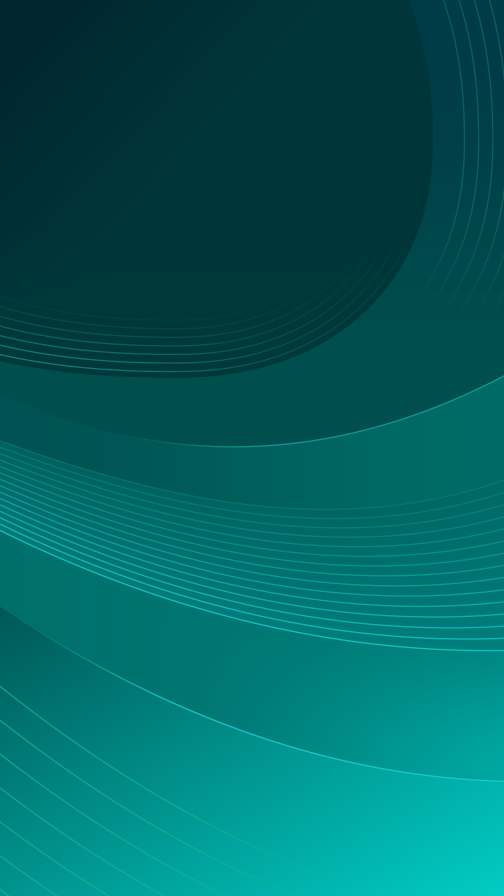
Write a Shadertoy shader that draws this background.

```glsl
// Layered teal waves: a dark rounded lobe above, sweeping sheets below.
// Each sheet is bounded by a polynomial curve and shaded with a gradient;
// families of hairlines follow level sets of the same curves.

float gradientLength(float v) {
    return max(length(vec2(dFdx(v), dFdy(v))), 1e-6);
}

// Antialiased mask of the side where v is positive.
float side(float v) {
    return clamp(v / gradientLength(v) + 0.5, 0.0, 1.0);
}

// Coverage of a thin stroke at distance d, in a field with pixel slope g.
float stroke(float d, float g) {
    float radius = max(0.0013 * iResolution.x, 0.35);
    return clamp(radius + 0.5 - abs(d) / g, 0.0, 1.0);
}

float hairline(float v) {
    return stroke(v, gradientLength(v));
}

// A hairline at every whole value of the field.
float hairlines(float v) {
    return stroke(fract(v + 0.5) - 0.5, gradientLength(v));
}

// Rounded lobe with separate radii on each side; 1.0 on its rim.
float lobeField(vec2 p) {
    vec2 d = p - vec2(0.347, 0.156);
    vec2 radii = vec2(d.x < 0.0 ? 0.833 : 0.512, d.y < 0.0 ? 0.327 : 0.2656);
    vec2 e = pow(abs(d) / radii, vec2(2.2));
    return pow(e.x + e.y, 1.0 / 2.2);
}

void mainImage(out vec4 fragColor, in vec2 fragCoord) {
    // x runs rightward, y runs downward, both from 0 to 1
    vec2 p = fragCoord / iResolution.xy;
    p.y = 1.0 - p.y;
    float x = p.x, y = p.y;

    // Boundaries of the sheets, from top to bottom
    float lobe = lobeField(p);
    float swell = y - (0.4987 - 0.2746 * (x - 0.463) * (x - 0.463));
    float bandTop = 0.492 + x * (0.204 - x * (0.082 + 0.078 * x));
    float bandBottom = 0.592 + x * (0.277 - 0.143 * x);
    float band = (y - bandTop) / (bandBottom - bandTop);
    float lower = y - (0.677 + x * (0.375 - 0.180 * x));

    // Backdrop around the lobe
    vec3 color = mix(vec3(0.0, 0.235, 0.28), vec3(0.0, 0.31, 0.305),
                     smoothstep(0.05, 0.45, y));

    // Arcs at the upper right
    float arcs = (lobe - 1.122) / 0.055;
    float arcFade = smoothstep(-0.5, 0.0, arcs) * smoothstep(0.39, 0.22, y)
                  * smoothstep(0.75, 0.92, x);
    color = mix(color, vec3(0.06, 0.45, 0.39), 0.65 * hairlines(arcs) * arcFade);

    // Dark lobe and its inner contour lines
    vec3 lobeColor = mix(vec3(0.0, 0.145, 0.185), vec3(0.0, 0.21, 0.225),
                         smoothstep(0.0, 0.45, 0.6 * x + y));
    lobeColor = mix(lobeColor, vec3(0.0, 0.225, 0.225), smoothstep(0.25, 0.42, y));
    float contours = (0.974 - lobe) / 0.036;
    float contourFade = smoothstep(0.69, 0.98, lobe) * smoothstep(-0.5, 0.0, contours)
                      * smoothstep(0.22, 0.40, y) * mix(1.0, 0.25, smoothstep(0.1, 0.75, x));
    lobeColor = mix(lobeColor, vec3(0.08, 0.52, 0.53), 0.85 * hairlines(contours) * contourFade);
    color = mix(color, lobeColor, side(1.0 - lobe));

    // Swell with a bright crest
    vec3 swellColor = mix(vec3(0.0, 0.325, 0.32), vec3(0.0, 0.42, 0.40),
                          smoothstep(0.0, 1.0, x));
    color = mix(color, swellColor, side(swell));
    color = mix(color, vec3(0.10, 0.64, 0.63),
                0.8 * hairline(swell) * smoothstep(0.2, 0.55, x));

    // Striped band
    vec3 bandColor = mix(vec3(0.0, 0.375, 0.365), vec3(0.0, 0.47, 0.46),
                         clamp(band, 0.0, 1.0)) + vec3(0.0, 0.03, 0.03) * x;
    color = mix(color, bandColor, side(band));
    float stripeFade = side(band + 0.02) * side(1.03 - band);
    vec3 stripeColor = mix(vec3(0.03, 0.53, 0.51), vec3(0.06, 0.77, 0.77),
                           clamp(band, 0.0, 1.0));
    float stripes = hairlines(band * 14.0);

    // Sheet beneath the band
    float glow = smoothstep(0.25, 1.1, x) * smoothstep(0.66, 0.87, y);
    vec3 middleColor = mix(vec3(0.0, 0.435, 0.42), vec3(0.0, 0.49, 0.475), x);
    middleColor += vec3(0.0, 0.17, 0.165) * glow;
    color = mix(color, middleColor, side(band - 1.0));
    color = mix(color, stripeColor, stripes * stripeFade * mix(0.5, 0.95, clamp(band, 0.0, 1.0)));

    // Lowest sheet, brightening toward the lower right corner
    float depth = clamp(0.38 * x + 1.25 * (y - 0.68), 0.0, 0.8);
    vec3 lowerColor = mix(vec3(0.0, 0.345, 0.34), vec3(0.005, 0.80, 0.77), depth / 0.78);
    color = mix(color, lowerColor, side(lower));
    color = mix(color, vec3(0.10, 0.80, 0.82),
                0.9 * hairline(lower) * smoothstep(0.0, 0.4, x));

    // Green lines at the lower left
    float rows = (y - 0.766 - x * (0.448 - 0.185 * x)) / (0.0378 - 0.006 * x);
    float rowFade = side(rows + 0.4) * smoothstep(0.9, 0.3, x);
    color = mix(color, vec3(0.08, 0.70, 0.58), 0.75 * hairlines(rows) * rowFade);

    fragColor = vec4(color, 1.0);
}
```
